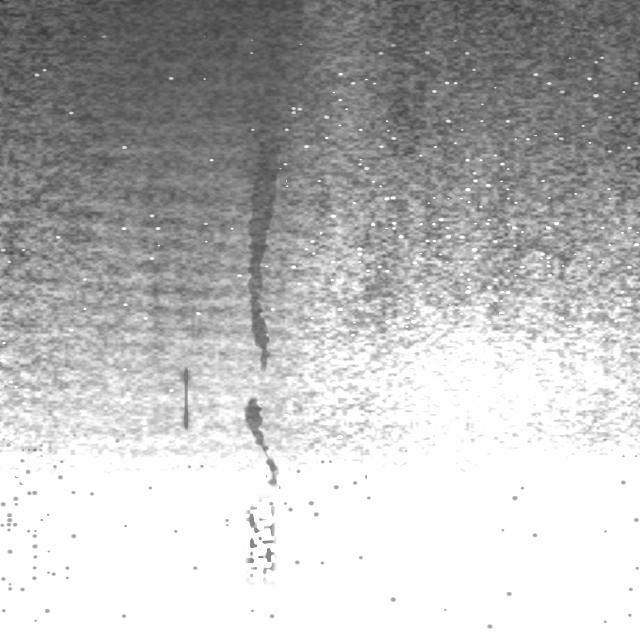
A three.js fragment shader for this texture:

```glsl
// Weathered grey surface fading to white, with ripples, grain and a dark broken crack.
varying vec2 vUv;

const float TAU = 6.2831853;

float hash(vec2 p) {
  vec3 q = fract(p.xyx * 0.1031);
  q += dot(q, q.yzx + 33.33);
  return fract((q.x + q.y) * q.z);
}

float noise(vec2 p) {
  vec2 cell = floor(p);
  vec2 f = fract(p);
  f = f * f * (3.0 - 2.0 * f);
  float low = mix(hash(cell), hash(cell + vec2(1.0, 0.0)), f.x);
  float high = mix(hash(cell + vec2(0.0, 1.0)), hash(cell + vec2(1.0)), f.x);
  return mix(low, high, f.y);
}

float bump(float x, float center, float radius) {
  float d = (x - center) / radius;
  return exp(-d * d);
}

float glow(vec2 p, vec2 center, vec2 radius) {
  vec2 d = (p - center) / radius;
  return exp(-dot(d, d));
}

float span(float x, float start, float end, float soft) {
  return smoothstep(start - soft, start + soft, x)
       * (1.0 - smoothstep(end - soft, end + soft, x));
}

// One soft oval per grid cell, present with the given chance.
float specks(vec2 p, vec2 grid, float chance, float seed) {
  vec2 q = p * grid;
  vec2 cell = floor(q) + seed;
  vec2 center = 0.35 + 0.3 * vec2(hash(cell + 17.0), hash(cell + 43.0));
  float radius = mix(0.25, 0.6, hash(cell + 71.0));
  float dotMask = 1.0 - smoothstep(radius * 0.3, radius, length(fract(q) - center));
  return dotMask * step(hash(cell), chance);
}

// Centered mix of wide and fine horizontal grain.
float grain(vec2 p) {
  return 0.55 * noise(p * vec2(115.0, 210.0))
       + 0.3 * noise(p * vec2(230.0, 310.0) + 37.0)
       + 0.15 * noise(p * vec2(45.0, 80.0) + 91.0) - 0.5;
}

// Broad light: dark above, overexposed below, brighter on the right.
float baseTone(vec2 p, float side) {
  float tone = 0.33 + 0.3 * p.y + 0.8 * p.y * p.y;
  tone += 0.17 * smoothstep(0.68, 0.77, p.y);
  tone += side * (0.05 + 0.1 * p.y);
  tone += 0.05 * bump(p.x, 0.54, 0.06) * (1.0 - p.y);
  tone += 0.24 * glow(p, vec2(0.76, 0.59), vec2(0.16, 0.08));
  tone += 0.08 * glow(p, vec2(0.33, 0.6), vec2(0.09, 0.08));
  tone -= 0.07 * glow(p, vec2(1.0, 0.2), vec2(0.06, 0.1));
  tone -= 0.06 * glow(p, vec2(0.63, 0.18), vec2(0.04, 0.07));
  tone -= 0.16 * glow(p, vec2(0.5, 0.68), vec2(0.07, 0.04));
  tone -= 0.1 * glow(p, vec2(0.93, 0.66), vec2(0.07, 0.05));
  return tone;
}

float ripples(vec2 p) {
  float bend = 0.6 * noise(p * vec2(5.0, 9.0)) - 2.2 * p.x * bump(p.y, 0.42, 0.15);
  float wave = sin(TAU * (p.y * 29.0 + bend));
  return wave * (0.4 + 0.6 * noise(p * vec2(14.0, 40.0)));
}

float crack(vec2 p) {
  float y = p.y;
  float center = 0.420 - 0.022 * smoothstep(0.2, 0.46, y)
               + 0.016 * smoothstep(0.47, 0.56, y)
               - 0.019 * smoothstep(0.57, 0.62, y)
               + 0.033 * smoothstep(0.65, 0.75, y);
  float width = 0.004 + 0.013 * bump(y, 0.29, 0.13)
              + 0.005 * bump(y, 0.52, 0.04) + 0.007 * bump(y, 0.65, 0.025);
  float rough = 0.009 * (noise(p * vec2(110.0, 130.0)) - 0.5);
  float line = 1.0 - smoothstep(-0.003, 0.004, abs(p.x - center) + rough - width);
  float upper = smoothstep(0.12, 0.25, y) * (1.0 - smoothstep(0.57, 0.585, y));
  return line * (upper + span(y, 0.622, 0.758, 0.006));
}

float tick(vec2 p, float x, float start, float end, float width) {
  float line = 1.0 - smoothstep(width * 0.4, width * 1.6, abs(p.x - x));
  return line * span(p.y, start, end, 0.006);
}

void main() {
  vec2 p = vec2(vUv.x, 1.0 - vUv.y);
  float side = smoothstep(0.4, 0.54, p.x);
  float middle = smoothstep(0.1, 0.5, p.y);
  float g = grain(p);

  // Light, ripples, vertical streaks and grain
  float tone = baseTone(p, side);
  tone += ripples(p) * mix(0.016, 0.065, middle) * (1.0 - 0.85 * side);
  float streak = noise(p * vec2(75.0, 9.0)) + noise(p * vec2(28.0, 5.0) + 19.0) - 1.0;
  tone += streak * mix(0.035, 0.1, middle) * mix(0.7, 1.0, side);
  float edgeGrain = 0.15 * bump(p.x, 0.0, 0.15);
  tone += g * (mix(0.16, 0.4, middle) + edgeGrain + side * mix(0.16, 0.3, middle));

  // Bright glints over the dark part
  float glintChance = 0.012 + 0.025 * side + 0.08 * glow(p, vec2(0.77, 0.39), vec2(0.2, 0.13));
  float glint = specks(p, vec2(95.0, 150.0), glintChance, 5.0);
  tone += 0.42 * glint * smoothstep(0.0, 0.12, p.y);

  // Dark flecks over the white part
  float fleckChance = 0.012 + 0.2 * glow(p, vec2(0.0, 0.79), vec2(0.08, 0.08))
                    + 0.09 * glow(p, vec2(0.5, 0.75), vec2(0.08, 0.06))
                    + 0.05 * bump(p.x, 1.0, 0.05) + 0.03 * bump(p.x, 0.04, 0.08);
  float fleck = specks(p, vec2(100.0, 120.0), fleckChance, 211.0);
  tone = min(tone, 0.995);
  tone -= 0.35 * fleck * smoothstep(0.62, 0.74, p.y);

  // Crack, its crumbled tail and the thin marks beside it
  float ink = 0.35 + 0.15 * p.y + 0.22 * g;
  tone = mix(tone, min(tone, ink), 0.85 * crack(p));
  float tail = span(p.x, 0.387, 0.428, 0.006) * span(p.y, 0.79, 0.9, 0.02);
  tail *= smoothstep(0.56, 0.74, noise(p * vec2(150.0, 170.0) + 7.0));
  float marks = 0.65 * tick(p, 0.291, 0.575, 0.67, 0.0024)
              + 0.3 * tick(p, 0.302, 0.475, 0.53, 0.003)
              + 0.8 * glow(p, vec2(0.290, 0.588), vec2(0.008, 0.010))
              + 0.7 * glow(p, vec2(0.291, 0.655), vec2(0.007, 0.014));
  tone = mix(tone, 0.42, clamp(0.8 * tail + marks, 0.0, 0.85));

  gl_FragColor = vec4(vec3(clamp(tone, 0.0, 0.995)), 1.0);
}
```
